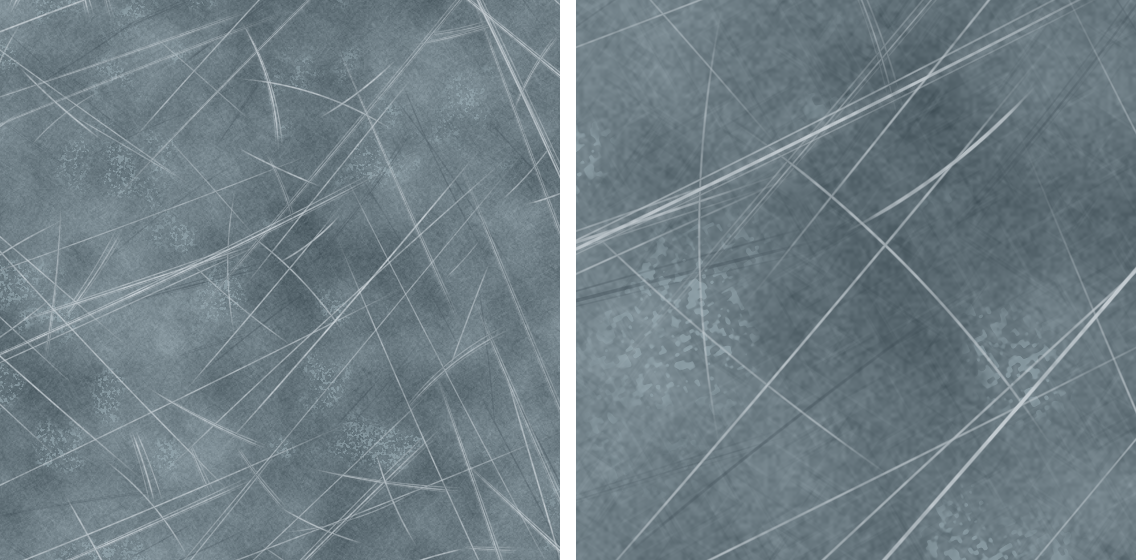
Left, the full canvas; right, a detail of the centre.
Reproduce this texture procedurally as a Shadertoy shader.

```glsl
// Scratched blue-grey ice: cloudy noise and fine grain, patches of frost specks,
// faint hatching, and layers of long, short and dark scratches. Each scratch is
// a tapered, slightly bent line lying near one of four main directions.

#define CLOUD_SCALE 3.6
#define CLOUD_CONTRAST 2.1
#define GRAIN 0.095
#define HATCH 0.022
#define FROST 0.62
#define LONG_COUNT 44
#define SHORT_COUNT 48
#define DARK_COUNT 34
#define LINE_WIDTH 0.0010
#define LINE_STRENGTH 0.95
#define DARK_STRENGTH 0.45

const vec3 ICE_DARK = vec3(0.352, 0.412, 0.442);
const vec3 ICE_LIGHT = vec3(0.497, 0.559, 0.589);
const vec3 FROST_COLOR = vec3(0.610, 0.685, 0.715);
const vec3 SCRATCH_LIGHT = vec3(0.785, 0.815, 0.835);
const vec3 SCRATCH_DARK = vec3(0.240, 0.295, 0.330);

// Main scratch directions in radians
const float DIRECTIONS[4] = float[4](0.39, -0.70, -1.17, 0.84);

float hash(vec2 p) {
    vec3 q = fract(p.xyx * 0.1031);
    q += dot(q, q.yzx + 33.33);
    return fract((q.x + q.y) * q.z);
}

vec4 hash4(vec2 p) {
    vec4 q = fract(p.xyxy * vec4(0.1031, 0.1030, 0.0973, 0.1099));
    q += dot(q, q.wzxy + 33.33);
    return fract((q.xxyz + q.yzzw) * q.zywx);
}

float noise(vec2 p) {
    vec2 cell = floor(p), f = fract(p);
    f = f * f * (3.0 - 2.0 * f);
    return mix(mix(hash(cell), hash(cell + vec2(1, 0)), f.x),
               mix(hash(cell + vec2(0, 1)), hash(cell + vec2(1, 1)), f.x), f.y);
}

float fbm(vec2 p) {
    float sum = 0.0, amp = 0.516;
    for (int i = 0; i < 5; i++) {
        sum += amp * noise(p);
        p = mat2(1.6, 1.2, -1.2, 1.6) * p + 17.3;
        amp *= 0.5;
    }
    return sum;
}

vec2 turn(vec2 p, float a) {
    float c = cos(a), s = sin(a);
    return vec2(c * p.x + s * p.y, c * p.y - s * p.x);
}

float stroke(float dist, float width) {
    float aa = 1.0 / iResolution.y;
    return 1.0 - smoothstep(max(width - aa, 0.0), width + aa, abs(dist));
}

// Coverage of a layer of scattered scratches
float scratches(vec2 p, int count, float seed, vec2 halfRange, float bend, float wander) {
    float ink = 0.0;
    for (int i = 0; i < count; i++) {
        vec2 id = vec2(float(i) + 1.0, seed);
        vec4 a = hash4(id), b = hash4(id + 71.7);
        vec2 center = fract(float(i) * vec2(0.7549, 0.5698) + seed * 0.37 + 0.25 * a.xy);
        float angle = DIRECTIONS[i % 4] + wander * (a.z + b.w - 1.0);
        float halfLength = mix(halfRange.x, halfRange.y, a.w);
        vec2 q = turn(p - (center * 1.16 - 0.08), angle);
        float t = q.x / halfLength;
        if (abs(t) > 1.0) continue;

        float curve = bend * (2.0 * b.x - 1.0);
        float dist = (q.y - curve * q.x * q.x) / length(vec2(1.0, 2.0 * curve * q.x));
        float taper = smoothstep(0.0, 0.5, 1.0 - abs(t));
        float wear = 0.55 + 0.4 * noise(vec2(q.x * 45.0, id.x * 7.0))
                   + 0.3 * noise(vec2(q.x * 260.0, id.x * 3.0));
        float line = stroke(dist, LINE_WIDTH * (0.4 + 0.7 * taper * b.y));

        // Some scratches split into fanned side strands with a soft scuff
        if (b.z > 0.6) {
            float fan = 0.0045 * (0.5 + b.y) * (0.6 * t + 1.4 * a.x + 0.3);
            line = max(line, 0.70 * stroke(dist - fan, LINE_WIDTH * 0.5));
            line = max(line, 0.45 * stroke(dist + 0.6 * fan, LINE_WIDTH * 0.4));
            line = max(line, 0.20 * exp(-dist * dist / 0.00002) * noise(p * 300.0) * 1.6);
        }
        ink = 1.0 - (1.0 - ink) * (1.0 - min(line * taper * wear * mix(0.5, 1.0, b.y), 1.0));
    }
    return ink;
}

void mainImage(out vec4 fragColor, in vec2 fragCoord) {
    vec2 p = fragCoord / iResolution.y;

    // Cloudy ice with mottling and grain
    float cloud = 0.65 * fbm(p * CLOUD_SCALE + 4.0) + 0.55 * fbm(p * 13.0 + 31.0) - 0.60;
    vec3 color = mix(ICE_DARK, ICE_LIGHT, 0.48 + CLOUD_CONTRAST * cloud);
    color += GRAIN * (0.65 * noise(p * 410.0) + 0.35 * noise(turn(p, 0.6) * 210.0 + 9.0) - 0.5);

    // Faint hatching along the main directions
    for (int i = 0; i < 4; i++) {
        vec2 q = turn(p, DIRECTIONS[i] + 0.12) * vec2(26.0, 380.0) + float(i) * 53.0;
        float hair = noise(q);
        color += HATCH * (smoothstep(0.72, 1.0, hair) - smoothstep(0.28, 0.0, hair));
    }

    // Frost specks gathered in patches
    float patchMask = smoothstep(0.58, 0.76, fbm(p * 10.0 + 63.0));
    float flecks = 0.6 * noise(turn(p, 0.5) * 360.0 + 5.0) + 0.4 * noise(turn(p, 1.1) * 150.0);
    float specks = smoothstep(0.52, 0.68, flecks);
    color = mix(color, FROST_COLOR, FROST * patchMask * (0.12 + 0.88 * specks));

    // Dark scratches lie below the light ones
    float darkInk = scratches(p, DARK_COUNT, 3.0, vec2(0.06, 0.28), 0.4, 0.4);
    color = mix(color, SCRATCH_DARK, DARK_STRENGTH * darkInk);
    float longInk = scratches(p, LONG_COUNT, 11.0, vec2(0.20, 0.58), 0.05, 0.12);
    float shortInk = scratches(p, SHORT_COUNT, 23.0, vec2(0.05, 0.16), 1.30, 0.70);
    color = mix(color, SCRATCH_LIGHT, LINE_STRENGTH * max(longInk, 0.9 * shortInk));

    fragColor = vec4(color, 1.0);
}
```
